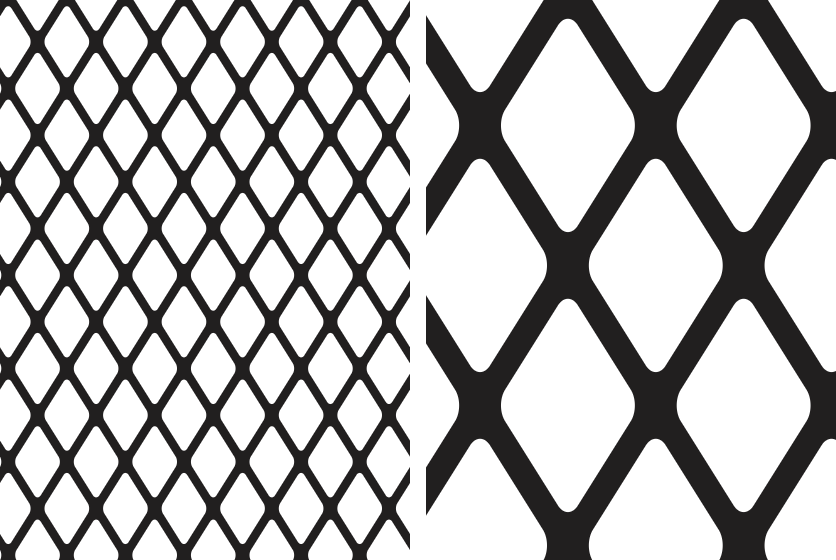
Left, the full canvas; right, a detail of the centre.
Give the GLSL for this pattern, as a WebGL 1 fragment shader.

```glsl
precision highp float;
// Diamond wire mesh: dark crossing strands around white rounded openings.
// Skewed coordinates turn the diamonds into a unit square grid, and each
// opening is a rounded square there. Whole repeat counts make it tile.

uniform vec2 u_resolution;

const vec2 REPEATS = vec2(7.0, 6.0);         // full diamonds across and up
const vec2 NODE_OFFSET = vec2(0.141, 0.052); // first crossing, in repeats
const float STRAND_HALF = 0.086;             // half strand width, in grid cells
const float CORNER_RADIUS = 0.113;           // rounding of the openings
const float EDGE_PIXELS = 1.0;               // width of the smoothed edge
const vec3 STRAND_COLOR = vec3(0.130, 0.120, 0.122);
const vec3 OPENING_COLOR = vec3(1.0);

// Signed distance to a rounded square, negative inside.
float roundedSquare(vec2 p, float halfSize, float radius) {
  vec2 b = abs(p) - (halfSize - radius);
  return length(max(b, 0.0)) + min(max(b.x, b.y), 0.0) - radius;
}

// Outward direction of the rounded square's edge nearest to p.
vec2 edgeNormal(vec2 p, float halfSize, float radius) {
  vec2 b = max(abs(p) - (halfSize - radius), 0.0);
  return normalize(b + 1e-5) * sign(p);
}

void main() {
  vec2 repeatPos = gl_FragCoord.xy / u_resolution * REPEATS - NODE_OFFSET;

  // Strands follow the integer lines of the skewed grid.
  vec2 grid = vec2(repeatPos.x + repeatPos.y, repeatPos.x - repeatPos.y);
  vec2 cell = fract(grid) - 0.5;

  float halfSize = 0.5 - STRAND_HALF;
  float dist = roundedSquare(cell, halfSize, CORNER_RADIUS);

  // Convert the skewed distance to pixels for an even edge.
  vec2 n = edgeNormal(cell, halfSize, CORNER_RADIUS);
  vec2 gradient = vec2(n.x + n.y, n.x - n.y) * REPEATS / u_resolution;
  float distPixels = dist / max(length(gradient), 1e-5);

  float strand = clamp(distPixels / EDGE_PIXELS + 0.5, 0.0, 1.0);
  gl_FragColor = vec4(mix(OPENING_COLOR, STRAND_COLOR, strand), 1.0);
}
```
